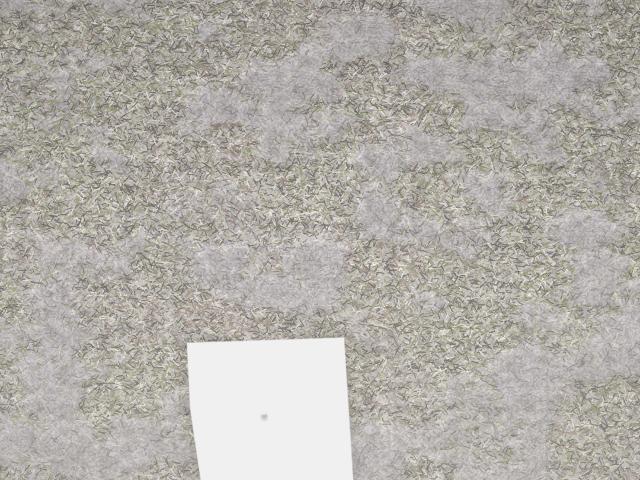
Write a Shadertoy shader that draws this texture.

```glsl
#define LAYERS 7
#define CELL 0.0125
#define BLADE_WIDTH 0.0011
#define SOIL vec3(0.73, 0.71, 0.72)
#define SHADOW vec3(0.43, 0.42, 0.39)
#define GREEN vec3(0.59, 0.62, 0.46)
#define BROWN vec3(0.64, 0.57, 0.53)
#define STRAW vec3(0.79, 0.78, 0.72)
#define PALE vec3(0.92, 0.91, 0.87)
#define PAPER vec3(0.945, 0.940, 0.945)

float hash(vec2 p) {
    return fract(sin(dot(p, vec2(127.1, 311.7))) * 43758.5453);
}

float noise(vec2 p) {
    vec2 i = floor(p), f = fract(p);
    f = f * f * (3.0 - 2.0 * f);
    return mix(mix(hash(i), hash(i + vec2(1, 0)), f.x),
               mix(hash(i + vec2(0, 1)), hash(i + vec2(1, 1)), f.x), f.y);
}

float fbm(vec2 p) {
    float sum = 0.0, weight = 0.5;
    for (int i = 0; i < 4; i++) {
        sum += weight * noise(p);
        p = mat2(1.6, 1.2, -1.2, 1.6) * p + 7.3;
        weight *= 0.55;
    }
    return sum / 1.01;
}

// Share of ground hidden by turf, in slightly flattened patches
float turfCover(vec2 p) {
    return smoothstep(0.33, 0.58, fbm(p * vec2(9.0, 13.0) + 3.0));
}

vec3 bladeColor(float pick, float tint, float green) {
    if (pick < 0.23) return SHADOW;
    if (pick < 0.60) return mix(BROWN, GREEN, smoothstep(-0.2, 0.2, green - tint));
    return pick < 0.88 ? STRAW : PALE;
}

// Scattered short blades, stacked layer over layer
vec3 drawTurf(vec2 p, vec3 color, float cover, float green, float pixel) {
    for (int layer = 0; layer < LAYERS; layer++) {
        float seed = float(layer) * 19.7;
        vec2 grid = p / CELL + seed * 0.37;
        vec2 home = floor(grid);
        for (int k = 0; k < 9; k++) {
            vec2 id = home + vec2(k % 3 - 1, k / 3 - 1);
            vec2 key = id + seed;
            float present = step(hash(key + 5.1), mix(0.3, 0.85, cover));
            vec2 center = id + vec2(hash(key), hash(key + 31.4));
            float angle = (hash(key + 12.9) - 0.5) * 2.7;
            vec2 dir = vec2(cos(angle), sin(angle));
            vec2 q = (grid - center) * CELL;
            float along = dot(q, dir);
            float halfLength = CELL * mix(0.15, 0.7, hash(key + 47.2));
            float bend = (hash(key + 8.6) - 0.5) * 50.0 * along * along;
            float across = dot(q, vec2(-dir.y, dir.x)) + bend;
            float d = length(vec2(max(abs(along) - halfLength, 0.0), across)) - BLADE_WIDTH;
            float mask = 1.0 - smoothstep(-0.5 * pixel, 0.6 * pixel, d);
            vec3 tone = bladeColor(hash(key + 63.8), hash(key + 71.5), green);
            color = mix(color, tone, mask * present * mix(0.35, 0.8, cover));
        }
    }
    return color;
}

// Signed distance to a line; positive on the left of a to b
float edge(vec2 p, vec2 a, vec2 b) {
    vec2 d = normalize(b - a);
    return dot(p - a, vec2(-d.y, d.x));
}

float paperDistance(vec2 p) {
    vec2 foot = vec2(0.417, 0.005), bulge = vec2(0.396, 0.149);
    vec2 topLeft = vec2(0.389, 0.286), topRight = vec2(0.717, 0.297);
    float left = max(edge(p, foot, bulge), edge(p, bulge, topLeft));
    float right = edge(p, topRight, vec2(0.736, 0.0));
    return max(max(left, right), edge(p, topLeft, topRight));
}

void mainImage(out vec4 fragColor, in vec2 fragCoord) {
    float pixel = 1.0 / iResolution.y;
    vec2 p = fragCoord * pixel;
    vec2 uv = fragCoord / iResolution.xy - 0.5;

    // Soil and grass
    float cover = turfCover(p);
    float green = fbm(p * 6.0 + 20.0) * 1.1 - 0.15 + 0.8 * uv.x * uv.x;
    green += 0.5 * exp(-90.0 * dot(p - vec2(0.955, 0.305), p - vec2(0.955, 0.305)));
    vec3 color = SOIL + 0.16 * (noise(p * 330.0) - 0.5);
    color = drawTurf(p, color, cover, green, pixel);

    // Tuft relief and sunlight, brighter toward the lower middle
    float relief = cover - turfCover(p + vec2(-0.006, 0.014));
    float light = 1.01 - 0.10 * uv.y - 0.16 * dot(uv, uv) - 0.09 * relief;
    color *= light + 0.12 * (noise(p * 60.0) - 0.5);
    color = mix(color, vec3(0.74, 0.73, 0.69), 0.18 * smoothstep(0.1, -0.5, uv.y));

    // Paper sheet with contact shadow and a small smudge
    float sheet = paperDistance(p);
    color *= 1.0 - 0.10 * exp(-70.0 * max(sheet, 0.0));
    vec2 spot = p - vec2(0.551, 0.131);
    float smudge = smoothstep(0.012, 0.002, length(spot)) * noise(p * 180.0);
    vec3 paper = PAPER - 0.25 * smudge * vec3(0.8, 0.9, 1.0);
    color = mix(color, paper, 1.0 - smoothstep(-pixel, pixel, sheet));

    fragColor = vec4(clamp(color, 0.0, 1.0), 1.0);
}
```
